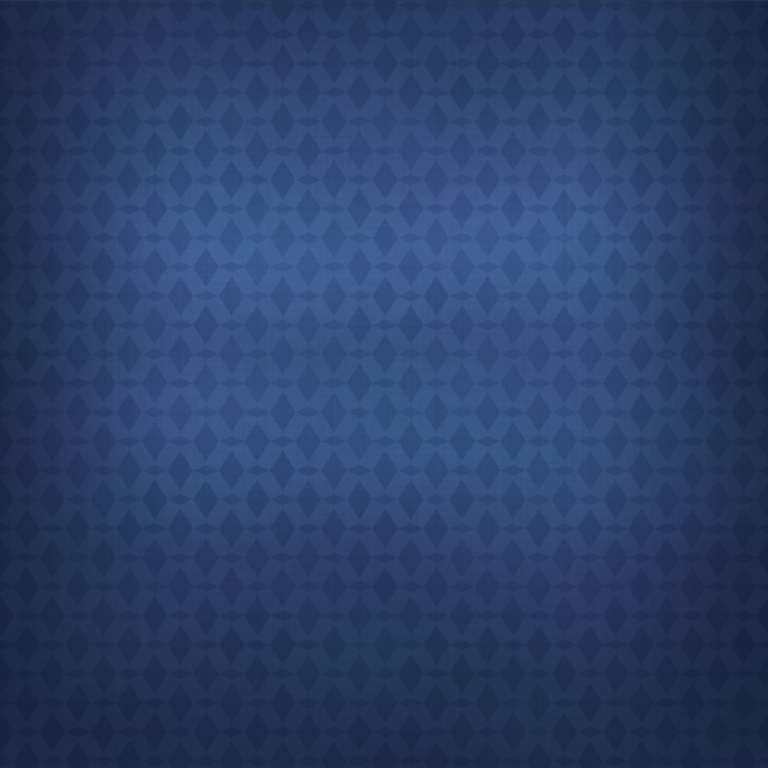
Reproduce this pattern procedurally as a Shadertoy shader.

```glsl
// Worn blue damask cloth: tall and flat diamonds interlock on two half-shifted lattices.
// Diamonds are distance functions; soft glows, a vignette and stretched
// gradient noise give the uneven light, the faded dye and the woven threads.

const vec2 PERIOD = vec2(1.0 / 15.0, 0.0757);
const vec2 ORIGIN = vec2(0.0015, 0.501);
const vec2 TALL_SIZE = vec2(0.0166, 0.0258);
const vec2 FLAT_SIZE = vec2(0.0158, 0.0072);
const vec3 SHADE_BLUE = vec3(0.105, 0.148, 0.255);
const vec3 LIT_BLUE = vec3(0.262, 0.392, 0.602);
const vec3 DIAMOND_TINT = vec3(0.83, 0.855, 0.905);

float hash(vec2 p) {
    vec3 q = fract(vec3(p.xyx) * 0.1031);
    q += dot(q, q.yzx + 33.33);
    return fract((q.x + q.y) * q.z);
}

vec2 gradient(vec2 cell) {
    float angle = 6.2832 * hash(cell);
    return vec2(cos(angle), sin(angle));
}

float gradientNoise(vec2 p) {
    vec2 i = floor(p), f = fract(p);
    vec2 u = f * f * f * (f * (f * 6.0 - 15.0) + 10.0);
    vec2 e = vec2(0.0, 1.0);
    float low = mix(dot(gradient(i), f), dot(gradient(i + e.yx), f - e.yx), u.x);
    float high = mix(dot(gradient(i + e.xy), f - e.xy), dot(gradient(i + e.yy), f - e.yy), u.x);
    return mix(low, high, u.y);
}

// Approximate signed distance to a diamond with the given half size.
float diamondDistance(vec2 p, vec2 size) {
    return (dot(abs(p) / size, vec2(1.0)) - 1.0) * size.x * size.y / length(size);
}

// Coverage of a lattice of diamonds, each with its own slight fading.
float diamondLattice(vec2 p, vec2 period, vec2 size, float softness) {
    vec2 cell = floor(p / period + 0.5);
    float fade = mix(0.82, 1.0, hash(cell + 71.0));
    float d = diamondDistance(p - cell * period, size);
    return fade * (1.0 - smoothstep(-softness, softness, d));
}

float glow(vec2 uv, vec2 centre, vec2 radius) {
    vec2 d = (uv - centre) / radius;
    return exp(-dot(d, d));
}

// Broad lighting: dark borders, two brighter bands and a dim middle.
float lighting(vec2 uv) {
    float sides = 1.0 - smoothstep(0.22, 0.6, abs(uv.x - 0.5));
    float height = (uv.y - 0.6) / 0.45;
    float light = 0.8 * sides * exp(-height * height);
    light += 0.18 * glow(uv, vec2(0.64, 0.71), vec2(0.24, 0.11));
    light += 0.15 * glow(uv, vec2(0.27, 0.70), vec2(0.19, 0.13));
    light += 0.12 * glow(uv, vec2(0.34, 0.42), vec2(0.24, 0.09));
    light += 0.10 * glow(uv, vec2(0.70, 0.39), vec2(0.20, 0.10));
    light -= 0.10 * glow(uv, vec2(0.55, 0.55), vec2(0.40, 0.06));
    return light + 0.07 * gradientNoise(uv * vec2(4.0, 9.0) + 3.7);
}

// Fine crossing threads, stretched along each direction.
float weave(vec2 uv) {
    float warp = gradientNoise(uv * vec2(210.0, 14.0));
    float weft = gradientNoise(uv * vec2(14.0, 210.0) + 40.0);
    return warp + weft;
}

void mainImage(out vec4 fragColor, in vec2 fragCoord) {
    vec2 uv = fragCoord / iResolution.xy;
    float softness = 0.0006 + 0.7 / iResolution.y;

    // Two lattices shifted by half a period hold both diamond kinds.
    float tall = 0.0, flatShape = 0.0;
    for (int i = 0; i < 2; i++) {
        vec2 p = uv - ORIGIN - 0.5 * float(i) * PERIOD;
        tall = max(tall, diamondLattice(p, PERIOD, TALL_SIZE, softness));
        vec2 between = p - vec2(0.5 * PERIOD.x, 0.0);
        flatShape = max(flatShape, diamondLattice(between, PERIOD, FLAT_SIZE, softness));
    }

    // Cloth colour with slow drift between teal and violet.
    float light = clamp(lighting(uv), 0.0, 1.1);
    vec3 color = mix(SHADE_BLUE, LIT_BLUE, light);
    float drift = gradientNoise(uv * vec2(3.0, 6.0) + 11.0);
    color += drift * vec3(-0.016, 0.020, -0.006);

    // Diamonds darken the cloth, worn unevenly in patches.
    float wear = 0.92 + 0.35 * gradientNoise(uv * 7.0 + 23.0);
    float ink = max(tall, 0.9 * flatShape) * clamp(wear, 0.65, 1.1);
    color *= mix(vec3(1.0), DIAMOND_TINT, ink);

    // Threads and the thin dull hem along the top.
    color *= 1.0 + 0.035 * weave(uv);
    float hem = smoothstep(0.9975, 0.9995, uv.y);
    color = mix(color, vec3(0.17, 0.22, 0.31), 0.6 * hem);

    fragColor = vec4(color, 1.0);
}
```
